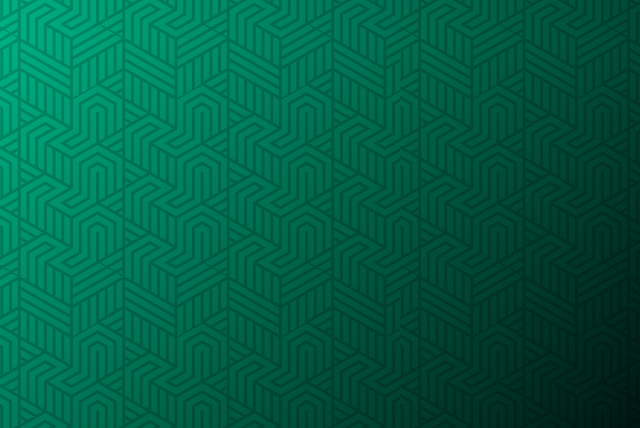
A WebGL 2 fragment shader for this pattern:

```glsl
#version 300 es
precision highp float;
// Woven isometric ribbons of tone-on-tone green stripes under a diagonal fade.

// Lengths are fractions of the canvas height.
#define COLUMN 0.2441       // width of one column of arches
#define ROW 0.1392          // height of one row of arches
#define TILE_WIDTH 0.9355   // the weave restarts after this width
#define ORIGIN vec2(0.045, 0.2305)
#define FOLD_EVERY 4.0      // one row in this many is a plain fold
#define LINE_WIDTH 0.34     // share of the stripe spacing
#define LINE_SHADE 0.81
#define BRIGHTNESS 0.69
#define FADE vec2(0.27, 0.22)
#define HUE vec3(0.0, 1.0, 0.74)

uniform vec2 u_resolution;
out vec4 outColor;

// Distance to the nearest whole-numbered stripe line.
float stripe(float a) {
    return abs(fract(a + 0.5) - 0.5);
}

// Left half: a roof that hooks back into a chevron, with hanging bars.
float leftHalf(float u, float fall, float rise, bool fold) {
    float edge = min(u, 6.0 - fall);
    if (fold) {
        edge = min(edge, min(6.0 - u, abs(fall - 3.0)));
        return min(edge, stripe(fall < 3.0 ? fall : u));
    }
    if (u < 3.0) {
        edge = min(edge, abs(rise - 3.0));
        return min(edge, stripe(rise < 3.0 ? fall : min(rise - 3.0, u)));
    }
    if (fall > 3.0) return min(min(edge, fall - 3.0), stripe(u));
    return stripe(rise > 6.0 ? min(rise - 6.0, 3.0 - fall)
                             : min(fall, 6.0 - rise));
}

// Right half: a tall arch whose left leg bends into the chevron.
float rightHalf(float u, float fall, float rise, bool fold) {
    float edge = 12.0 - u;
    if (u > 9.0) edge = min(edge, min(6.0 - fall, abs(rise - 9.0)));
    if (fold) {
        edge = min(edge, min(u - 6.0, abs(rise - 6.0)));
        bool bars = rise > 6.0 && rise < 9.0;
        return min(edge, stripe(bars ? u : rise));
    }
    if (u < 9.0) {
        return stripe(max(min(rise - 3.0, u - 6.0), rise - 6.0));
    }
    return min(edge, stripe(rise > 9.0 ? rise : min(fall, 12.0 - u)));
}

// Distance to the closest line, in stripe spacings; p.y runs downward.
float weave(vec2 p) {
    p.x = mod(p.x, TILE_WIDTH);
    vec2 grid = (p - ORIGIN) / vec2(COLUMN / 12.0, ROW / 6.0);
    float u = mod(grid.x, 12.0);
    float v = grid.y;

    // Row borders follow the slanted roofs.
    float slant = u < 6.0 ? v - 0.5 * u
                : u < 9.0 ? v + 0.5 * u - 3.0
                          : v - 0.5 * u + 6.0;
    float row = floor(slant / 6.0);
    v -= row * 6.0;
    float fall = slant - row * 6.0;
    float rise = v + 0.5 * u;
    bool fold = mod(row + 1.0, FOLD_EVERY) < 0.5;

    return u < 6.0 ? leftHalf(u, fall, rise, fold)
                   : rightHalf(u, fall, rise, fold);
}

void main() {
    vec2 p = gl_FragCoord.xy / u_resolution.y;
    p.y = 1.0 - p.y;

    // Lines with smooth edges about one pixel wide.
    float pixel = 12.0 / (COLUMN * u_resolution.y);
    float halfWidth = 0.5 * LINE_WIDTH;
    float line = 1.0 - smoothstep(halfWidth - 0.7 * pixel,
                                  halfWidth + 0.7 * pixel, weave(p));

    // Fade from the upper left to the lower right.
    float light = BRIGHTNESS - dot(FADE, vec2(p.x, max(p.y - 0.1, 0.0)));
    vec3 color = HUE * max(light, 0.03);
    outColor = vec4(color * mix(1.0, LINE_SHADE, line), 1.0);
}
```
